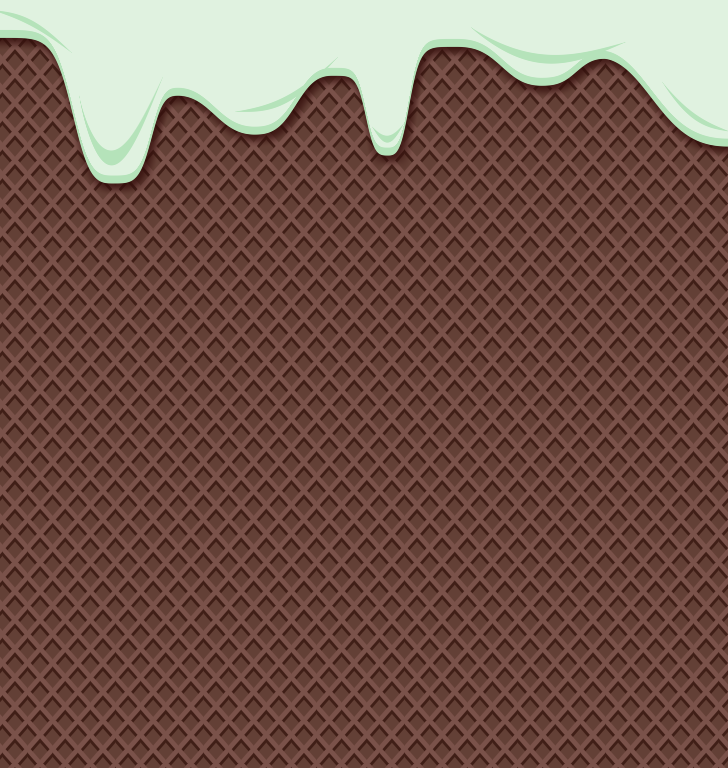
A WebGL 2 fragment shader for this background:

```glsl
#version 300 es
precision highp float;
// Mint icing dripping over a chocolate waffle with diamond-shaped hollows.
uniform vec2 u_resolution;
out vec4 outColor;

const float PI = 3.14159;
const float WIDTH = 730.0; // canvas width in design units, y runs downward
const vec3 RIB = vec3(0.48, 0.32, 0.29);
const vec3 HOLLOW = vec3(0.39, 0.25, 0.21);
const vec3 SHADE = vec3(0.25, 0.12, 0.09);
const vec3 ICING = vec3(0.88, 0.95, 0.88);
const vec3 MINT = vec3(0.71, 0.89, 0.73);
const vec3 SHADOW = vec3(0.20, 0.05, 0.04);

// Antialiased step: 1 where d is positive.
float cover(float d, float aa) {
  return smoothstep(-aa, aa, d);
}

// S-curve with adjustable skew and steepness.
float bend(float t, float skew, float steep) {
  t = pow(clamp(t, 0.0, 1.0), skew);
  float a = pow(t, steep);
  return a / (a + pow(1.0 - t, steep));
}

// Moves a height toward a new level between two x positions.
float flow(float h, float x, float x0, float x1, float level, float skew, float steep) {
  return mix(h, level, bend((x - x0) / (x1 - x0), skew, steep));
}

// Lower edge of the icing, from left to right.
float icingEdge(float x) {
  float h = flow(38.0, x, 0.0, 113.0, 184.0, 1.54, 2.6);
  h = flow(h, x, 113.0, 179.0, 96.0, 1.29, 2.5);
  h = flow(h, x, 179.0, 255.0, 135.0, 0.95, 1.8);
  h = flow(h, x, 255.0, 333.0, 76.0, 1.1, 2.0);
  h = flow(h, x, 333.0, 389.0, 156.0, 1.36, 2.8);
  h = flow(h, x, 389.0, 458.0, 47.0, 0.61, 3.6);
  h = flow(h, x, 458.0, 543.0, 86.0, 1.08, 1.9);
  h = flow(h, x, 543.0, 606.0, 59.0, 1.15, 1.9);
  return flow(h, x, 606.0, 730.0, 147.0, 0.78, 1.9);
}

// Approximate signed distance to the edge, positive inside the icing.
float icingDepth(vec2 p) {
  float slope = (icingEdge(p.x + 1.0) - icingEdge(p.x - 1.0)) * 0.5;
  return (icingEdge(p.x) - p.y) / sqrt(1.0 + slope * slope);
}

// Tapered crescent from a to b, sagging downward.
float streak(vec2 p, vec2 a, vec2 b, float sag, float skew, float thick, float aa) {
  float s = (p.x - a.x) / (b.x - a.x);
  if (s <= 0.0 || s >= 1.0) return 0.0;
  float arch = sin(PI * pow(s, skew));
  float slope = (b.y - a.y + sag * PI * cos(PI * pow(s, skew))) / (b.x - a.x);
  float d = thick * 0.5 * arch - abs(p.y - mix(a.y, b.y, s) - sag * arch);
  return cover(d / sqrt(1.0 + slope * slope), aa);
}

// Diamond lattice: raised ribs around hollows shaded at their upper sides.
vec3 waffle(vec2 p, vec2 pitch, float unit) {
  vec2 u = (p - vec2(15.0, 60.0)) / pitch;
  vec2 cell = fract(vec2(u.x + u.y, u.y - u.x) + 0.5);
  float aa = unit * 0.035;
  vec2 side = abs(cell - 0.5);
  float hole = cover(0.374 - max(side.x, side.y), aa);
  float ground = cover(min(cell.x, cell.y) - 0.276, aa);
  return mix(RIB, mix(SHADE, HOLLOW, ground), hole);
}

// Glossy green strokes lying on the icing.
float highlights(vec2 p, float aa) {
  float m = streak(p, vec2(-8, 10), vec2(72, 53), -8.0, 1.0, 6.0, aa);
  m = max(m, streak(p, vec2(79, 92), vec2(163, 78), 72.0, 0.78, 15.0, aa));
  m = max(m, streak(p, vec2(236, 112), vec2(339, 57), 15.0, 1.0, 7.0, aa));
  m = max(m, streak(p, vec2(373, 127), vec2(405, 124), 14.0, 1.0, 7.0, aa));
  m = max(m, streak(p, vec2(472, 27), vec2(628, 42), 25.0, 0.9, 9.0, aa));
  return max(m, streak(p, vec2(664, 82), vec2(732, 132), 11.0, 0.9, 6.0, aa));
}

void main() {
  float unit = WIDTH / u_resolution.x;
  vec2 p = vec2(gl_FragCoord.x, u_resolution.y - gl_FragCoord.y) * unit;
  float aa = unit * 0.6;

  // Waffle with the soft shadow cast by the icing
  vec3 color = waffle(p, vec2(25.2, 28.8), unit);
  float shadow = smoothstep(-9.0, 4.0, icingDepth(p - vec2(3.0, 4.0)));
  color = mix(color, SHADOW, shadow * 0.75);

  // Icing body, green lower rim and strokes
  float rim = cover(8.0 - (icingEdge(p.x) - p.y), aa);
  vec3 icing = mix(ICING, MINT, max(rim, highlights(p, aa)));
  color = mix(color, icing, cover(icingDepth(p), aa));
  outColor = vec4(color, 1.0);
}
```
